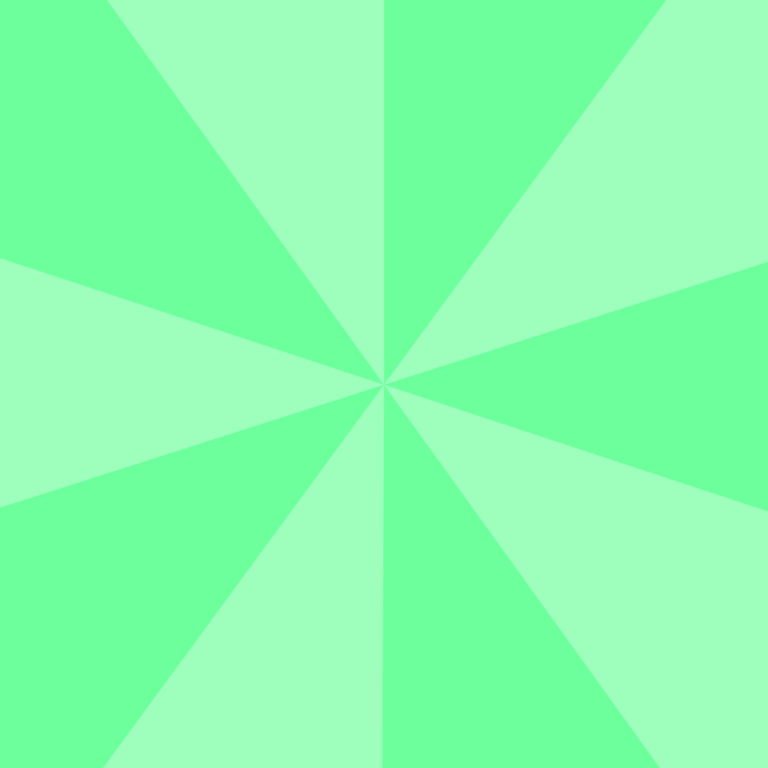
Write a three.js fragment shader that draws this background.

```glsl
varying vec2 vUv;

void main() {
  vec3 green = vec3(0.424, 1.0, 0.612);
  vec3 paleGreen = vec3(0.62, 1.0, 0.74);
  float sectorAngle = 0.628319;

  // Clockwise angle from the top, counted in ten sectors
  vec2 p = vUv - vec2(0.50001, 0.49901);
  float sector = 5.0 - atan(-p.x, -p.y) / sectorAngle;
  sector = 10.0 * fract((10.0 - sector + 10.0) / 10.0);

  // Nearest ray edge; all but the top seam lean slightly clockwise
  float edge = floor(sector + 0.5);
  float lean = 0.007 * step(0.5, edge) * step(edge, 9.5);

  // Signed distance across that edge, smoothed
  float across = length(p) * sin((sector - edge - lean) * sectorAngle);
  float after = smoothstep(-0.0013, 0.0013, across);

  // Odd edges open a pale ray, even edges close one
  float isOdd = step(0.25, fract(edge * 0.5));
  float pale = mix(1.0 - after, after, isOdd);

  gl_FragColor = vec4(mix(green, paleGreen, pale), 1.0);
}
```
